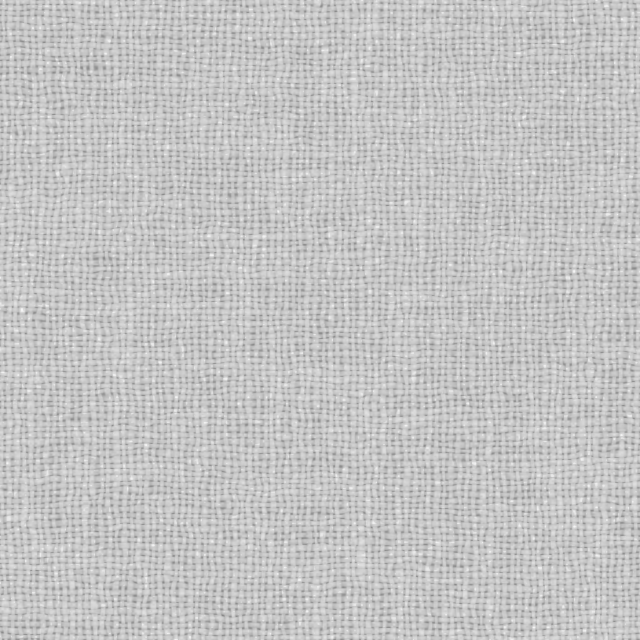
Reproduce this texture procedurally as a three.js fragment shader.

```glsl
varying vec2 vUv;

const float PI = 3.14159265;

// Weave layout, in threads per canvas side
const vec2 THREADS = vec2(86.0, 102.0);
const float BEND = 0.9;          // slow wander of the threads, in threads
const float JITTER = 0.28;       // short wobble of the threads, in threads
const float WARP_HALF = 0.32;    // half width of the vertical threads
const float WEFT_HALF = 0.40;    // half width of the horizontal threads
const float SLUB = 0.20;         // change of width along a thread
const float EDGE = 0.15;         // softness of the thread edges

// Grey levels
const float GAP_TONE = 0.575;
const float WARP_TONE = 0.742;
const float WEFT_TONE = 0.728;
const float LIFT_SHADE = 0.058;  // crowns lighter, dips darker
const float ROUND_SHADE = 0.075; // falloff across a thread
const float SIDE_LIGHT = 0.045;  // light from above
const float THREAD_SHADE = 0.055;
const float GRAIN = 0.075;
const float GLINT = 0.09;
const vec2 GRAIN_SCALE = vec2(250.0, 290.0);

float hash(vec2 p) {
  vec3 q = fract(vec3(p.xyx) * 0.1031);
  q += dot(q, q.yzx + 33.33);
  return fract((q.x + q.y) * q.z);
}

float noise(vec2 p) {
  vec2 i = floor(p);
  vec2 f = fract(p);
  f = f * f * (3.0 - 2.0 * f);
  float low = mix(hash(i), hash(i + vec2(1.0, 0.0)), f.x);
  float high = mix(hash(i + vec2(0.0, 1.0)), hash(i + vec2(1.0, 1.0)), f.x);
  return mix(low, high, f.y);
}

// Irregularity of one thread along its length, about -0.5 to 0.5
float threadNoise(float along, float id, float seed) {
  float slow = noise(vec2(along * 6.0 + seed, id + seed));
  float quick = noise(vec2(along * 34.0 + seed, id + seed + 211.0));
  return 0.55 * slow + 0.45 * quick - 0.5;
}

float threadCover(float across, float halfWidth) {
  return 1.0 - smoothstep(halfWidth - EDGE, halfWidth + EDGE, abs(across));
}

float threadTone(float base, float across, float lift, float variation) {
  float crown = 0.5 - 4.0 * across * across;
  return base + LIFT_SHADE * lift + ROUND_SHADE * crown + THREAD_SHADE * variation;
}

// Thread coordinates with slow bends and short wobbles
vec2 weaveCoords(vec2 uv) {
  vec2 bend = vec2(noise(uv * vec2(9.0, 4.0) + 17.0), noise(uv * vec2(5.0, 11.0) + 53.0));
  vec2 wobble = vec2(noise(uv * vec2(70.0, 38.0) + 91.0), noise(uv * vec2(36.0, 80.0) + 137.0));
  return uv * THREADS + BEND * (bend - 0.5) + JITTER * (wobble - 0.5) * 2.0 + 4.0;
}

void main() {
  vec2 weave = weaveCoords(vUv);
  vec2 id = floor(weave);
  vec2 across = weave - id - 0.5;

  // Plain weave: each thread rises and dips against its neighbours
  vec2 parity = 1.0 - 2.0 * mod(id, 2.0);
  float weftLift = parity.y * sin(PI * weave.x);
  float warpLift = -parity.x * sin(PI * weave.y);

  // Uneven thread widths and tones
  float warpVar = threadNoise(vUv.y, id.x, 31.0);
  float weftVar = threadNoise(vUv.x, id.y, 173.0);
  float warpCover = threadCover(across.x, WARP_HALF + SLUB * warpVar);
  float weftCover = threadCover(across.y, WEFT_HALF + SLUB * weftVar);
  float warpTone = threadTone(WARP_TONE, across.x, warpLift, warpVar);
  float weftTone = threadTone(WEFT_TONE, across.y, weftLift, weftVar);
  weftTone += SIDE_LIGHT * across.y;

  // Layer the two threads in either order over the dark gap
  float warpOnTop = mix(mix(GAP_TONE, weftTone, weftCover), warpTone, warpCover);
  float weftOnTop = mix(mix(GAP_TONE, warpTone, warpCover), weftTone, weftCover);
  float order = smoothstep(-0.4, 0.4, weftLift - warpLift);
  float tone = mix(warpOnTop, weftOnTop, order);

  // Fibre grain and small glints on raised threads
  float grain = noise(vUv * GRAIN_SCALE + 7.0);
  float raised = smoothstep(0.2, 0.9, max(weftLift * weftCover, warpLift * warpCover));
  float glint = smoothstep(0.72, 0.98, noise(vUv * GRAIN_SCALE * 0.7 + 301.0));
  tone += GRAIN * (grain - 0.5) + GLINT * glint * raised;

  gl_FragColor = vec4(vec3(clamp(tone, 0.0, 1.0)), 1.0);
}
```
